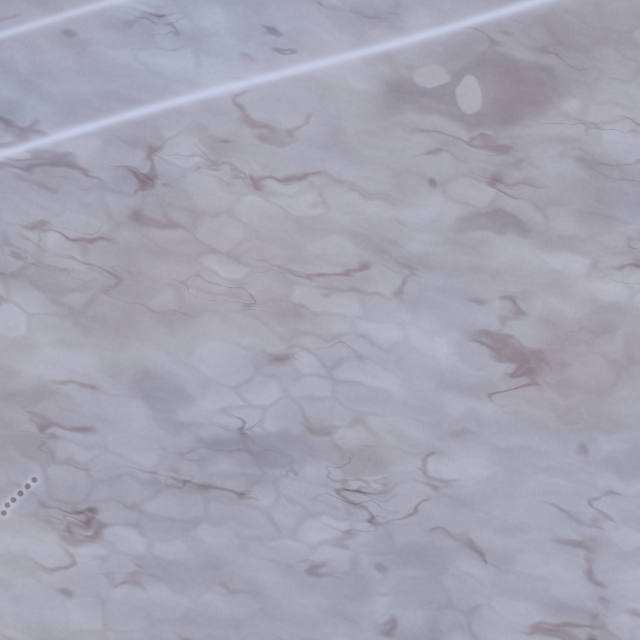
A Shadertoy shader for this texture:

```glsl
// Polished grey-mauve marble: pale pebble-like clasts, wispy dark veins and
// brownish patches drawn out along a gentle slant, crossed by two soft light streaks.
// Built from warped fbm, stretched Voronoi cells, ridged noise and soft ellipses.

#define SLANT -0.17
#define CLAST_SCALE vec2(13.0, 25.0)
#define VEIN_SCALE vec2(7.0, 19.0)
#define BASE_TONE 0.73
#define VEIN_DEPTH 0.48
#define GRAIN 0.016
#define DARK_STONE vec3(0.510, 0.485, 0.535)
#define PALE_STONE vec3(0.695, 0.705, 0.765)
#define STREAK_COLOR vec3(0.780, 0.805, 0.900)

float hash(vec2 p) {
    vec3 q = fract(vec3(p.xyx) * 0.1031);
    q += dot(q, q.yzx + 33.33);
    return fract((q.x + q.y) * q.z);
}

vec2 hash2(vec2 p) {
    return vec2(hash(p), hash(p + 57.3));
}

float noise(vec2 p) {
    vec2 i = floor(p), f = fract(p);
    f = f * f * (3.0 - 2.0 * f);
    return mix(mix(hash(i), hash(i + vec2(1, 0)), f.x),
               mix(hash(i + vec2(0, 1)), hash(i + vec2(1, 1)), f.x), f.y);
}

float fbm(vec2 p) {
    float sum = 0.0, amp = 0.5;
    for (int i = 0; i < 5; i++) {
        sum += amp * noise(p);
        p = mat2(1.6, 0.5, -0.5, 1.6) * p + 11.7;
        amp *= 0.52;
    }
    return sum;
}

// x: softness-ready border distance, y: random tone of the nearest cell
vec2 clasts(vec2 p) {
    vec2 cell = floor(p);
    float near = 9.0, next = 9.0, tone = 0.0;
    for (int y = -1; y <= 1; y++)
    for (int x = -1; x <= 1; x++) {
        vec2 id = cell + vec2(x, y);
        float d = length(id + 0.1 + 0.8 * hash2(id + 80.0) - p);
        if (d < near) { next = near; near = d; tone = hash(id + 31.0); }
        else next = min(next, d);
    }
    return vec2(next - near, tone);
}

// Thin dark wisps along the middle level of a noise field
float veins(vec2 p, float width) {
    return 1.0 - smoothstep(0.0, width, abs(fbm(p) - 0.49));
}

float blob(vec2 p, vec2 center, vec2 radii, float soft) {
    return 1.0 - smoothstep(1.0 - soft, 1.0 + soft, length((p - center) / radii));
}

// Soft line with a bright core and a faint halo
float streak(vec2 uv, float start, float slope, float width) {
    float y = start + slope * uv.x + 0.004 * sin(uv.x * 7.0);
    float d = (uv.y - y) / width;
    return 0.78 * exp(-d * d) + 0.16 * exp(-d * d * 0.12);
}

void mainImage(out vec4 fragColor, in vec2 fragCoord) {
    vec2 uv = fragCoord / iResolution.xy;

    // Slanted, warped stone space
    vec2 p = vec2(uv.x, uv.y - SLANT * uv.x) + 2.0;
    vec2 warp = vec2(fbm(p * 9.0), fbm(p * 9.0 + 40.0)) - 0.5;
    vec2 fineWarp = vec2(noise(p * 45.0), noise(p * 45.0 + 20.0)) - 0.5;
    vec2 w = p + warp * vec2(0.075, 0.05) + fineWarp * 0.010;

    // Clouded ground and clasts
    float cloud = fbm(w * vec2(3.0, 7.0) + 5.0) - 0.49;
    float mottle = fbm(w * vec2(15.0, 36.0)) - 0.49;
    vec2 clast = clasts(w * CLAST_SCALE);
    float seam = 1.0 - smoothstep(0.0, 0.30, clast.x);
    float busy = smoothstep(0.40, 0.62, fbm(p * vec2(4.0, 7.0) + 63.0));
    float tone = BASE_TONE + 0.50 * cloud + 0.50 * mottle;
    tone += 0.20 * (clast.y - 0.5) * (1.0 - seam) - 0.15 * seam * busy;

    // Veins, broken up into short wisps
    float broken = smoothstep(0.46, 0.68, fbm(w * vec2(9.0, 20.0) + 17.0));
    float wisps = veins(w * VEIN_SCALE, 0.055) * broken;
    float hairs = veins(w * VEIN_SCALE * 1.7 + 9.0, 0.035) * broken * busy;
    tone -= VEIN_DEPTH * (wisps + 0.6 * hairs);

    // Brownish patches with pale inclusions
    vec2 b = uv + warp * 0.08 + fineWarp * 0.008;
    float patches = blob(b, vec2(0.73, 0.865), vec2(0.145, 0.052), 0.20);
    patches = max(patches, 0.55 * blob(b, vec2(0.83, 0.92), vec2(0.17, 0.05), 0.5));
    patches = max(patches, 0.9 * blob(b, vec2(0.765, 0.656), vec2(0.06, 0.018), 0.25));
    patches = max(patches, 0.8 * blob(b, vec2(0.40, 0.29), vec2(0.10, 0.032), 0.3));
    patches = max(patches, 0.7 * blob(b, vec2(0.25, 0.39), vec2(0.035, 0.035), 0.4));
    tone = mix(tone, 0.30 + 0.6 * mottle, 0.85 * patches);
    vec2 c = uv + fineWarp * 0.012;
    float inclusion = max(blob(c, vec2(0.675, 0.882), vec2(0.030, 0.018), 0.15),
                          blob(c, vec2(0.737, 0.853), vec2(0.020, 0.026), 0.15));
    tone = mix(tone, 0.83 + 0.3 * mottle, inclusion);

    // Scattered dark specks and a short row of pits with pale rims
    vec2 grid = w * 16.0, id = floor(grid);
    float speck = blob(fract(grid), 0.3 + 0.4 * hash2(id), vec2(0.19, 0.13), 0.6);
    tone -= 0.42 * speck * step(0.95, hash(id + 7.0));
    for (int i = 0; i < 6; i++) {
        float k = float(i);
        vec2 pit = vec2(0.004, 0.202) + k * vec2(0.0095, 0.0095)
                 + 0.008 * (hash2(vec2(k, 3.0)) - 0.5);
        tone += 0.22 * blob(uv, pit, vec2(0.010), 0.4);
        tone -= 0.95 * blob(uv, pit, vec2(0.0045), 0.4);
    }

    // Colour, warm and cool drift, fine grain
    vec3 color = mix(DARK_STONE, PALE_STONE, clamp(tone, -0.4, 1.08));
    float drift = fbm(p * vec2(3.0, 5.0) + 90.0) - 0.49;
    color += vec3(0.045, 0.0, -0.04) * drift + vec3(0.012, -0.004, -0.006) * wisps;
    color += GRAIN * (noise(uv * 260.0) - 0.5);

    // Light streaks and the cooler sheen beyond them
    float beyond = smoothstep(-0.02, 0.06, uv.y - 0.76 - 0.29 * uv.x);
    color += vec3(-0.008, 0.008, 0.024) * beyond * (1.0 - 0.5 * uv.x);
    float light = max(streak(uv, 0.758, 0.288, 0.0085), 0.85 * streak(uv, 0.945, 0.28, 0.007));
    color = mix(color, STREAK_COLOR, light);
    fragColor = vec4(clamp(color, 0.0, 1.0), 1.0);
}
```
